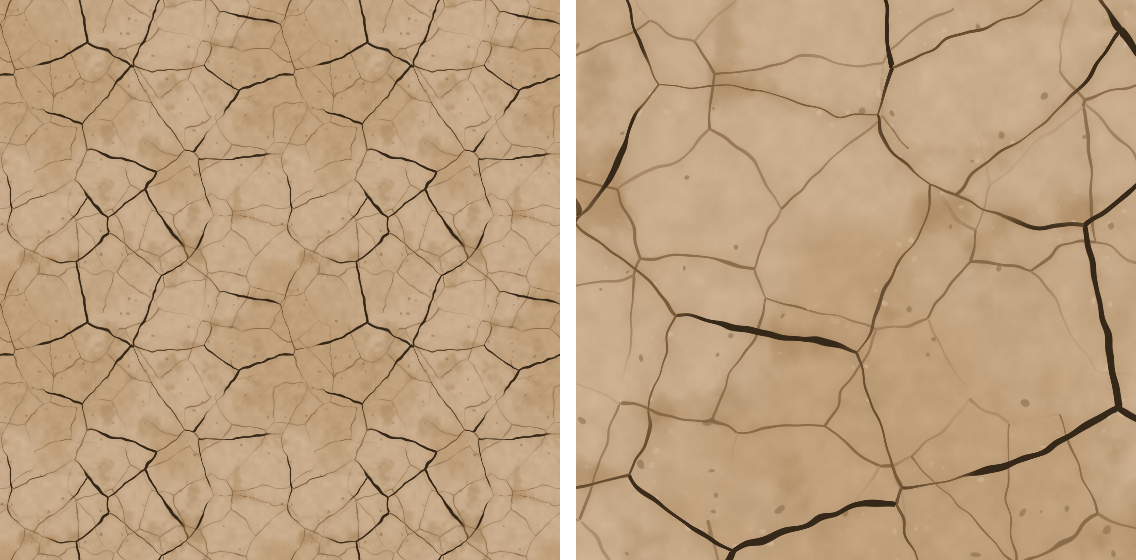
Left: the whole. Right: its middle third, enlarged.
Reproduce this texture procedurally as a WebGL 2 fragment shader.

```glsl
#version 300 es
precision highp float;
// Dry cracked clay, a seamless tile repeated two by two over the canvas.
// Two warped Voronoi layers give broad dark cracks and faint hairlines;
// wrapping noise adds stains, grain, pits and pale crumbs to the ground.
uniform vec2 u_resolution;
out vec4 fragColor;

const float REPEATS = 2.0;
const vec3 CLAY = vec3(0.79, 0.68, 0.555);
const vec3 OCHRE = vec3(0.755, 0.63, 0.485);
const vec3 STAIN = vec3(0.67, 0.535, 0.375);
const vec3 HAIRLINE = vec3(0.48, 0.36, 0.23);
const vec3 CRACK = vec3(0.21, 0.155, 0.095);
const vec3 CRUMB = vec3(0.86, 0.77, 0.66);

ivec2 wrapCell(ivec2 cell, int period) {
  return (cell + 8 * period) % period;
}

// Integer hash of a wrapped cell, three values from 0 to 1
vec3 hash(ivec2 cell, int period, int seed) {
  uvec3 v = uvec3(ivec3(wrapCell(cell, period), seed));
  v = v * 1664525u + 1013904223u;
  v.x += v.y * v.z; v.y += v.z * v.x; v.z += v.x * v.y;
  v ^= v >> 16u;
  v.x += v.y * v.z; v.y += v.z * v.x; v.z += v.x * v.y;
  return vec3(v >> 16u) / 65535.0;
}

// Smooth value noise that wraps after one tile
vec2 noise(vec2 p, int period, int seed) {
  vec2 x = p * float(period);
  ivec2 c = ivec2(floor(x));
  vec2 f = fract(x);
  f = f * f * (3.0 - 2.0 * f);
  vec2 low = mix(hash(c, period, seed).xy, hash(c + ivec2(1, 0), period, seed).xy, f.x);
  vec2 high = mix(hash(c + ivec2(0, 1), period, seed).xy, hash(c + ivec2(1, 1), period, seed).xy, f.x);
  return mix(low, high, f.y);
}

float fbm(vec2 p, int period, int seed) {
  float sum = 0.0, weight = 0.5;
  for (int i = 0; i < 4; i++) {
    sum += weight * noise(p, period, seed + i).x;
    period *= 2;
    weight *= 0.5;
  }
  return sum / 0.9375;
}

// Bends straight borders into meandering, jagged ones
vec2 warp(vec2 p, int seed) {
  return p + 0.060 * (noise(p, 5, seed) - 0.5)
           + 0.019 * (noise(p, 15, seed + 1) - 0.5)
           + 0.007 * (noise(p, 46, seed + 2) - 0.5);
}

// Distance to the nearest Voronoi border (x) and a random value per border (y)
vec2 border(vec2 p, int period, int seed) {
  vec2 x = p * float(period);
  ivec2 base = ivec2(floor(x)), nearCell = base;
  vec2 toNear = vec2(9.0);
  for (int j = -1; j <= 1; j++)
  for (int i = -1; i <= 1; i++) {
    ivec2 c = base + ivec2(i, j);
    vec2 r = vec2(c) + hash(c, period, seed).xy - x;
    if (dot(r, r) < dot(toNear, toNear)) { toNear = r; nearCell = c; }
  }
  float dist = 9.0;
  ivec2 otherCell = nearCell;
  for (int j = -2; j <= 2; j++)
  for (int i = -2; i <= 2; i++) {
    ivec2 c = nearCell + ivec2(i, j);
    vec2 r = vec2(c) + hash(c, period, seed).xy - x;
    vec2 gap = r - toNear;
    if (dot(gap, gap) < 0.00001) continue;
    float d = dot(0.5 * (toNear + r), normalize(gap));
    if (d < dist) { dist = d; otherCell = c; }
  }
  ivec2 pair = wrapCell(nearCell, period) + wrapCell(otherCell, period);
  return vec2(dist / float(period), hash(pair, 64, seed + 1).z);
}

// Coverage of a line of given half width, thin lines fade instead of breaking
float line(float dist, float halfWidth, float pixel) {
  float edge = smoothstep(halfWidth - 0.5 * pixel, halfWidth + 0.5 * pixel, dist);
  return (1.0 - edge) * min(1.0, 2.0 * halfWidth / pixel);
}

// Small irregular spots, one in some of the cells
float spots(vec2 p, int period, float share, float pixel, int seed) {
  vec2 x = (p + 0.008 * (noise(p, 60, seed) - 0.5)) * float(period);
  vec3 h = hash(ivec2(floor(x)), period, seed + 1);
  float radius = mix(0.06, 0.2, fract(h.z * 37.0));
  float soft = pixel * float(period);
  float d = length(fract(x) - mix(vec2(0.3), vec2(0.7), h.xy));
  return step(h.z, share) * (1.0 - smoothstep(radius - soft, radius + soft, d));
}

void main() {
  vec2 p = fract(gl_FragCoord.xy / u_resolution * REPEATS);
  float pixel = REPEATS / min(u_resolution.x, u_resolution.y);

  // Crack layers with strength varying per border and along it
  vec2 wide = border(warp(p, 11), 4, 23);
  vec2 fine = border(warp(p, 31), 7, 47);
  float strength = mix(0.2, 1.0, wide.y) * smoothstep(0.05, 0.6, noise(p, 9, 53).x);
  float ragged = mix(0.65, 1.3, noise(p, 40, 57).x);
  float wideLine = line(wide.x, mix(0.0009, 0.0047, strength) * ragged, pixel);
  float presence = smoothstep(0.25, 0.75, 0.55 * fine.y + 0.6 * noise(p, 6, 61).x);
  float fineLine = line(fine.x, 0.0015 * ragged, pixel) * presence;

  // Mottled ground with stains, gathered beside the cracks
  float mottle = fbm(p, 5, 71);
  float blotch = smoothstep(0.58, 0.8, fbm(p, 13, 79));
  float dust = exp(-wide.x / 0.011) * mix(0.15, 0.5, noise(p, 18, 83).x);
  dust += exp(-fine.x / 0.007) * 0.25 * presence;
  vec3 color = mix(CLAY, OCHRE, smoothstep(0.42, 0.72, mottle));
  color = mix(color, STAIN, clamp(0.5 * blotch + dust, 0.0, 0.8));
  color += 0.06 * (fbm(p, 48, 89) - 0.5);

  // Pits, and crumbs lying along the broad cracks
  color = mix(color, STAIN * 0.8, 0.6 * spots(p, 38, 0.07, pixel, 97));
  float crumbs = spots(p, 52, 0.25, pixel, 103) * exp(-wide.x / 0.02);
  color = mix(color, CRUMB, 0.6 * crumbs);

  color = mix(color, HAIRLINE, 0.75 * fineLine);
  color = mix(color, mix(HAIRLINE, CRACK, smoothstep(0.1, 0.5, strength)), wideLine);
  fragColor = vec4(color, 1.0);
}
```
